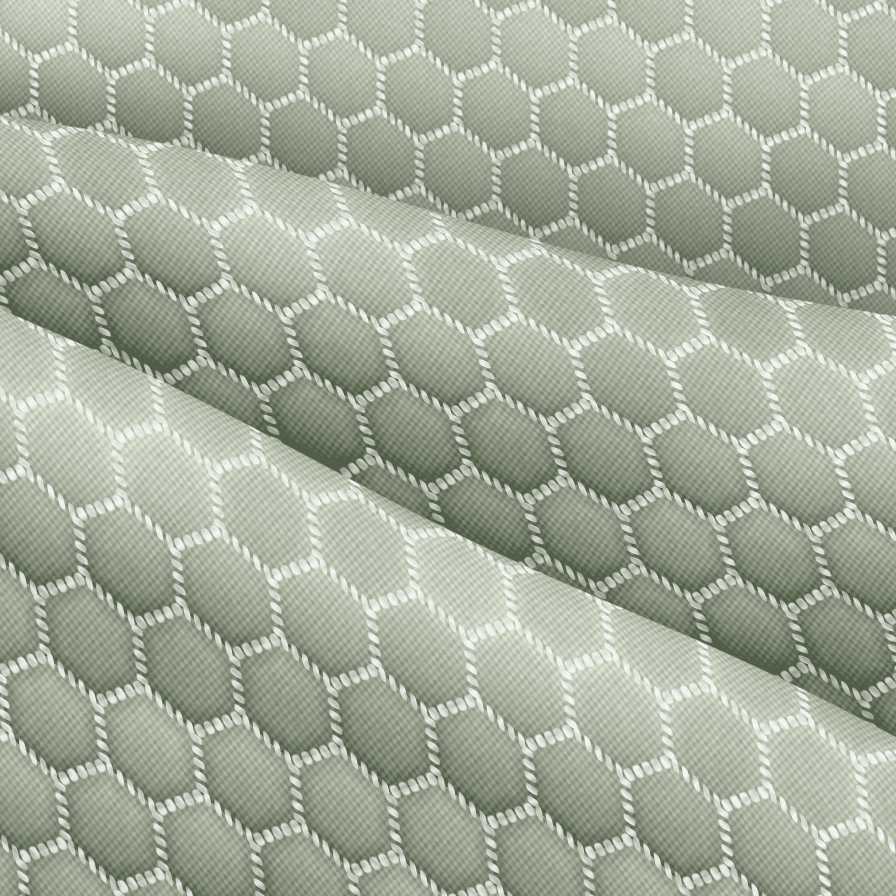
Give the GLSL for this texture, as a WebGL 1 fragment shader.

```glsl
precision highp float;
// Draped sage fabric quilted with a honeycomb of white stitches, in three
// overlapping folds. Each fold maps the canvas onto an ideal hexagon lattice
// through two skewed basis vectors; beads, weave and padding are drawn there.

uniform vec2 u_resolution;

const float TAU = 6.28318;
const vec3 DEEP_SAGE = vec3(0.32, 0.365, 0.28);
const vec3 PALE_SAGE = vec3(0.80, 0.825, 0.76);
const vec3 STITCH_SHADE = vec3(0.70, 0.73, 0.67);
const vec3 STITCH_LIGHT = vec3(0.95, 0.96, 0.94);

float hash(vec2 cell) {
  return fract(sin(dot(cell, vec2(12.99, 78.23))) * 437.58);
}

// Smooth mottling from layered sines
float mottle(vec2 p) {
  return 0.5 * sin(p.x * 9.0 + 2.0 * sin(p.y * 7.0))
       + 0.5 * sin(p.y * 13.0 - p.x * 5.0 + sin(p.x * 11.0));
}

// Coordinates of offset d in the skewed basis, as a regular hexagon lattice
vec2 toLattice(vec2 d, vec2 across, vec2 down) {
  float det = across.x * down.y - across.y * down.x;
  float i = (d.x * down.y - d.y * down.x) / det;
  float j = (across.x * d.y - across.y * d.x) / det;
  return vec2(i - 0.5 * j + 0.5, -0.866025 * j);
}

// Offset from the nearest hexagon centre
vec2 hexLocal(vec2 q) {
  vec2 s = vec2(1.0, 1.7320508);
  vec2 a = mod(q, s) - 0.5 * s;
  vec2 b = mod(q - 0.5 * s, s) - 0.5 * s;
  return dot(a, a) < dot(b, b) ? a : b;
}

// Five blunt beads on each edge direction: x = cover, y = edge distance
vec2 stitches(vec2 g, float soft) {
  float cover = 0.0;
  float edge = 1.0;
  for (int k = 0; k < 3; k++) {
    float angle = float(k) * TAU / 6.0;
    vec2 n = vec2(cos(angle), sin(angle));
    float side = dot(g, n);
    float off = side - 0.5 * sign(side);
    float along = dot(g, vec2(-n.y, n.x));
    float slant = k == 0 ? 2.5 : (k == 1 ? -5.5 : 0.0);
    float bead = fract(along * 8.66 + off * slant + 0.5) - 0.5;
    float gap = k == 2 ? 0.45 : 0.36;
    vec2 e = abs(vec2(off / 0.064, bead / gap));
    float r = pow(e.x * e.x * e.x + e.y * e.y * e.y, 0.3333);
    cover = max(cover, 1.0 - smoothstep(0.72 - soft, 1.08 + soft, r));
    edge = min(edge, abs(off));
  }
  return vec2(cover, edge);
}

// Plain weave of rounded thread crossings, each of its own brightness
float weave(vec2 q) {
  vec2 w = q * vec2(12.0, 11.0) + vec2(0.06 * sin(q.y * 9.0), 0.05 * sin(q.x * 7.0));
  float crossing = sin(w.x * TAU) * sin(w.y * TAU);
  return clamp(1.4 * crossing, -1.0, 1.0) + 0.7 * (hash(floor(w * 2.0)) - 0.5);
}

// One fold: tone is its lighting, puff the depth of its padding
vec3 fabric(vec2 d, vec2 across, vec2 down, float tone, float puff, float soft) {
  vec2 q = toLattice(d, across, down);
  vec2 g = hexLocal(q);
  vec2 cell = floor((q - g) * vec2(2.0, 1.1547) + 0.5);
  vec2 seam = stitches(g, soft);

  // Padded cell, lit from above: pale rims on a crest, dark hollows below it
  float light = tone + 0.07 * (hash(cell) - 0.5);
  light += puff * dot(g, vec2(0.25, 0.80));
  light += (0.13 - 0.58 * puff) * (1.0 - smoothstep(0.04, 0.23, seam.y));
  light -= 0.10 * (1.0 - smoothstep(0.03, 0.09, seam.y));
  light += (0.13 - 0.3 * soft) * weave(q);

  vec3 cloth = mix(DEEP_SAGE, PALE_SAGE, clamp(light, 0.0, 1.14));
  float wear = 0.82 + 0.18 * sin(q.x * 31.0 + 2.0 * sin(q.y * 27.0));
  vec3 yarn = mix(STITCH_SHADE, STITCH_LIGHT, clamp(tone * 1.4, 0.0, 1.0));
  return mix(cloth, yarn, seam.x * wear);
}

// Bends the cloth away from view close to the crest of a fold
vec2 roll(vec2 p, float depth) {
  return p + vec2(0.0, 0.022 * exp(-max(depth, 0.0) / 0.025));
}

void main() {
  vec2 p = gl_FragCoord.xy / u_resolution;
  float px = 1.0 / u_resolution.y;
  float grain = 0.06 * mottle(p);

  // Depth below the crest of the middle and the front fold
  float middle = 0.872 - 0.225 * p.x + 0.010 * sin(p.x * TAU) - p.y;
  float front = 0.655 - 0.48 * p.x + 0.006 * sin(p.x * 9.0) - p.y;

  // Back fold, darkening into the first crease
  float rise = -middle / (0.13 + 0.22 * p.x);
  float backTone = 0.54 + 0.36 * smoothstep(0.0, 0.9, rise) - 0.10 * p.x
                 - 0.16 * exp(middle / 0.035);
  vec3 color = fabric(p - vec2(0.898, 0.883), vec2(0.086, -0.018),
                      vec2(-0.043, -0.069), backTone + grain, 0.30, 0.10);

  // Middle fold, bright at the crest and shaded above the front fold
  float descent = middle / max(middle - front, 0.05);
  float midTone = 0.84 - 0.35 * smoothstep(0.15, 0.75, descent)
                - 0.18 * exp(-max(middle, 0.0) / 0.014)
                - 0.40 * exp(min(front, 0.0) / 0.04);
  float midPuff = 0.08 + 0.46 * smoothstep(0.15, 0.65, descent);
  vec3 midColor = fabric(roll(p, middle) - vec2(0.674, 0.668), vec2(0.107, -0.012),
                         vec2(-0.026, -0.086), midTone + grain, midPuff, 0.0);
  color = mix(color, midColor, smoothstep(-px, px, middle));

  // Front fold, broad pale crest easing into soft swells
  float swell = sin(front * 19.0 + 1.5 * p.x);
  float frontTone = 0.85 - 0.29 * smoothstep(0.08, 0.30, front)
                  - 0.18 * exp(-max(front, 0.0) / 0.014) + 0.06 * swell;
  float frontPuff = 0.06 + 0.50 * smoothstep(0.08, 0.28, front);
  vec3 frontColor = fabric(roll(p, front) - vec2(0.460, 0.375), vec2(0.109, -0.034),
                           vec2(-0.043, -0.087), frontTone + grain, frontPuff, 0.02);
  color = mix(color, frontColor, smoothstep(-px, px, front));

  gl_FragColor = vec4(color, 1.0);
}
```
